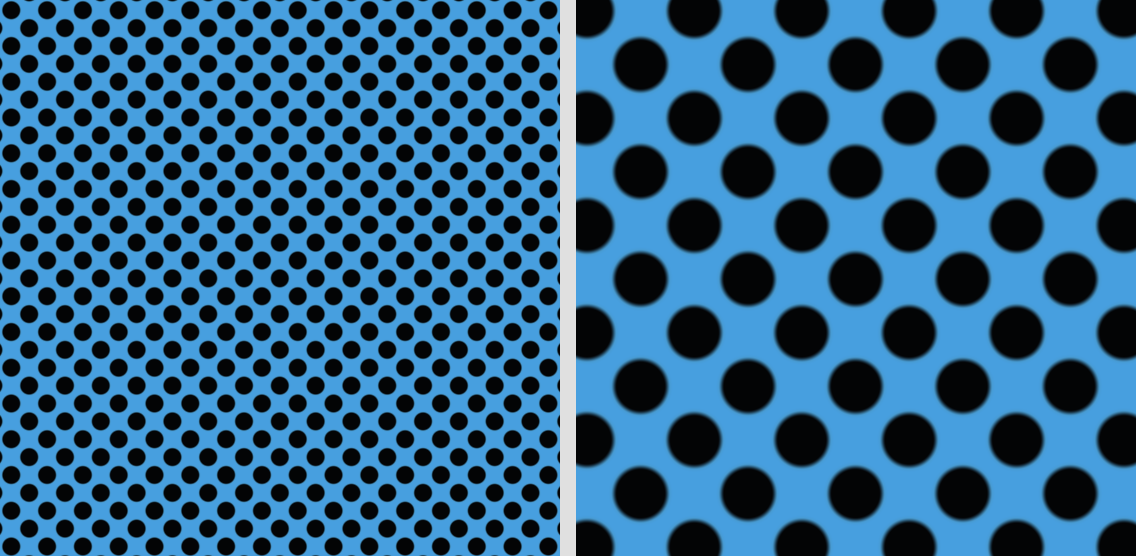
Left, the full canvas; right, a detail of the centre.
Give the GLSL for this pattern, as a Shadertoy shader.

```glsl
// Staggered black polka dots with soft rims on a sky blue ground.

// Lengths are fractions of the canvas height.
const vec2  PERIOD     = vec2(0.0644, 0.0643);  // spacing within one lattice
const vec2  FIRST_DOT  = vec2(0.0203, 0.0171);  // centre of the lower left dot
const float DOT_RADIUS = 0.0160;
const float EDGE_SOFT  = 0.0019;                // half width of the dot edge
const float RIM_WIDTH  = 0.0036;                // reach of the duller blue rim

const vec3 GROUND_BLUE = vec3(0.280, 0.622, 0.875);
const vec3 RIM_BLUE    = vec3(0.280, 0.600, 0.800);
const vec3 DOT_BLACK   = vec3(0.012, 0.014, 0.020);

// Distance to the nearest point of a rectangular lattice through the origin.
float latticeDistance(vec2 p) {
    return length((fract(p / PERIOD + 0.5) - 0.5) * PERIOD);
}

// Signed distance to the dots: two lattices offset by half a period.
float dotsDistance(vec2 p) {
    return min(latticeDistance(p), latticeDistance(p - 0.5 * PERIOD)) - DOT_RADIUS;
}

void mainImage(out vec4 fragColor, in vec2 fragCoord) {
    vec2 p = fragCoord / iResolution.y;
    float d = dotsDistance(p - FIRST_DOT);

    // Ground, slightly duller around each dot
    vec3 color = mix(RIM_BLUE, GROUND_BLUE, smoothstep(0.0, RIM_WIDTH, d));

    // Dots, never sharper than one pixel
    float edge = max(EDGE_SOFT, 0.75 / iResolution.y);
    color = mix(DOT_BLACK, color, smoothstep(-edge, edge, d));

    fragColor = vec4(color, 1.0);
}
```
